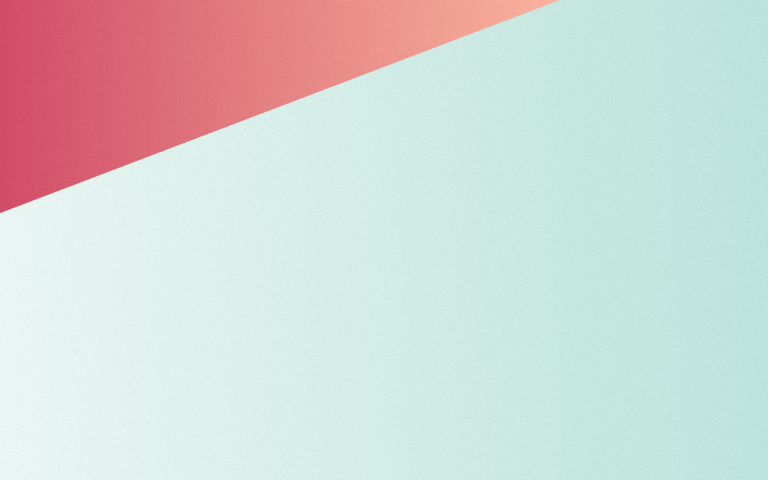
Write a WebGL 1 fragment shader that draws this background.

```glsl
precision highp float;
// A coral wedge fills the upper left corner above a pale mint field.
// A slanted line divides them; each side carries a left-to-right colour ramp,
// and a fine hashed grain lies over both.

#define EDGE_LEFT 0.556    // height where the line meets the left side
#define EDGE_TOP 0.729     // position where the line meets the top
#define MINT_TILT 0.03     // lean of the mint ramp
#define GRAIN_CELLS 320.0  // grain cells per canvas height
#define GRAIN_AMOUNT 0.016

uniform vec2 u_resolution;

const vec3 MINT_LIGHT = vec3(0.914, 0.962, 0.953);
const vec3 MINT_MID = vec3(0.784, 0.910, 0.882);
const vec3 MINT_DEEP = vec3(0.742, 0.889, 0.863);
const vec3 CRIMSON = vec3(0.820, 0.300, 0.403);
const vec3 ROSE = vec3(0.886, 0.490, 0.500);
const vec3 PEACH = vec3(0.978, 0.700, 0.622);

float hash(vec2 p) {
  vec3 q = fract(p.xyx * 0.1031);
  q += dot(q, q.yzx + 33.33);
  return fract((q.x + q.y) * q.z);
}

// Three-colour ramp with its middle stop at m
vec3 ramp(vec3 a, vec3 b, vec3 c, float m, float t) {
  vec3 low = mix(a, b, clamp(t / m, 0.0, 1.0));
  return mix(low, c, clamp((t - m) / (1.0 - m), 0.0, 1.0));
}

// Signed distance to the line through a and b, positive on its left
float lineDistance(vec2 p, vec2 a, vec2 b) {
  vec2 dir = normalize(b - a);
  return dir.x * (p.y - a.y) - dir.y * (p.x - a.x);
}

void main() {
  vec2 uv = gl_FragCoord.xy / u_resolution;
  vec2 aspect = vec2(u_resolution.x / u_resolution.y, 1.0);
  vec2 p = uv * aspect;

  // Colour ramps
  float mintPos = uv.x + MINT_TILT * (uv.y - 0.5);
  vec3 mint = ramp(MINT_LIGHT, MINT_MID, MINT_DEEP, 0.70, mintPos);
  vec3 coral = ramp(CRIMSON, ROSE, PEACH, 0.44, uv.x / EDGE_TOP);

  // Smooth slanted edge
  float d = lineDistance(p, vec2(0.0, EDGE_LEFT), vec2(EDGE_TOP, 1.0) * aspect);
  float pixel = 1.0 / u_resolution.y;
  vec3 color = mix(mint, coral, smoothstep(-0.75 * pixel, 0.75 * pixel, d));

  // Fine grain
  float grain = hash(floor(p * GRAIN_CELLS)) - 0.5;
  gl_FragColor = vec4(color + grain * GRAIN_AMOUNT, 1.0);
}
```
